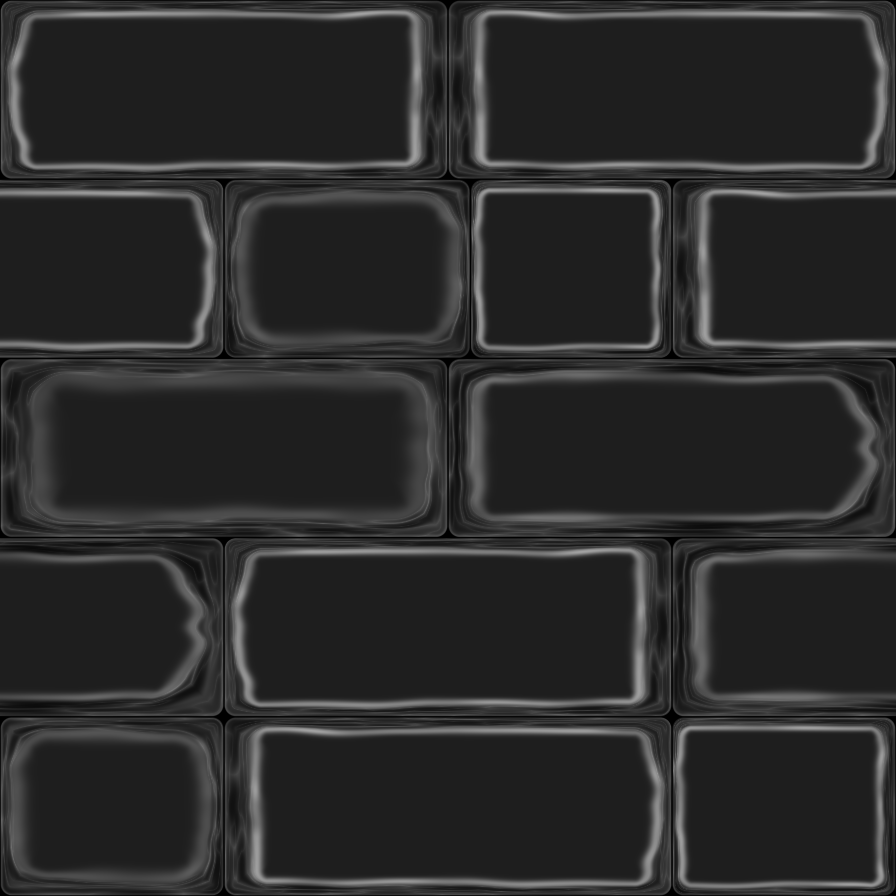
Give the GLSL for this texture map, as a WebGL 2 fragment shader.

```glsl
#version 300 es
precision highp float;
// Edge-wear map of a running-bond brick wall: five courses of flat dark bricks.
// Each brick has an inner rounded box whose outline glows, and a rim of streaks
// made by ridged noise that follows the distance between inner and outer boxes.
uniform vec2 u_resolution;
out vec4 fragColor;

const float COURSES = 5.0;
const float BRICK_LENGTH = 0.5;
const float COURSE_SHIFT = 0.25;
const float FACE = 0.118;          // flat brick face
const float RIM_DARK = 0.055;      // darkest streak
const float RIM_LIGHT = 0.29;      // lightest streak
const float JOINT_HALF = 0.0005;
const float CORNER_RADIUS = 0.013;
const float WOBBLE = 0.007;

// Brick kinds: 0 crisp, 1 soft half, 2 thin half, 3 soft long, 4 notched.
// Inset of the glowing outline: left, right, top and bottom; then its softness.
const vec4 INSET[5] = vec4[5](
  vec4(0.035, 0.030, 0.015, 0.0044), vec4(0.020, 0.017, 0.021, 0.0075),
  vec4(0.010, 0.017, 0.012, 0.0034), vec4(0.042, 0.028, 0.024, 0.0110),
  vec4(0.032, 0.068, 0.021, 0.0060));
// End bulge, outline brightness, inner corner radius, notch depth.
const vec4 SHAPE[5] = vec4[5](
  vec4(0.015, 0.46, 0.014, 0.10), vec4(0.000, 0.21, 0.040, 0.0),
  vec4(0.000, 0.47, 0.012, 0.0), vec4(0.000, 0.17, 0.034, 0.0),
  vec4(0.044, 0.29, 0.022, 0.26));
// Kind + 1 for both parts of each brick, top course first; negative is mirrored.
const int KIND[20] = int[20](-1, -1, 1, 1,  2, 3, 1, 1,  4, 4, 5, 5,
                             -1, -1, 5, 5,  1, 1, 3, -2);
// Where each brick is cut, as a share of its length; 1 means uncut.
const float CUT[10] = float[10](1.0, 1.0, 0.55, 1.0, 1.0, 1.0, 1.0, 1.0, 1.0, 0.5);

float hash(vec3 p) {
  p = fract(p * vec3(0.1031, 0.1030, 0.0973));
  p += dot(p, p.yzx + 33.33);
  return fract((p.x + p.y) * p.z);
}

float noise(vec3 p) {
  vec3 i = floor(p), f = fract(p);
  f = f * f * (3.0 - 2.0 * f);
  vec2 e = vec2(0.0, 1.0);
  vec4 nearZ = vec4(hash(i), hash(i + e.yxx), hash(i + e.xyx), hash(i + e.yyx));
  vec4 farZ = vec4(hash(i + e.xxy), hash(i + e.yxy), hash(i + e.xyy), hash(i + e.yyy));
  vec4 n = mix(nearZ, farZ, f.z);
  return mix(mix(n.x, n.y, f.x), mix(n.z, n.w, f.x), f.y);
}

float ridge(vec3 p) {
  return 1.0 - abs(2.0 * noise(p) - 1.0);
}

float roundBox(vec2 p, vec2 halfSize, float radius) {
  vec2 q = abs(p) - halfSize + radius;
  return length(max(q, 0.0)) + min(max(q.x, q.y), 0.0) - radius;
}

float gauss(float x, float width) {
  return exp(-x * x / (width * width));
}

void main() {
  vec2 uv = gl_FragCoord.xy / u_resolution;
  float pixel = 1.0 / min(u_resolution.x, u_resolution.y);

  // Find the course, the brick and the part of a cut brick.
  float course = clamp(floor((1.0 - uv.y) * COURSES), 0.0, COURSES - 1.0);
  bool shifted = course == 1.0 || course >= 3.0;
  float along = fract(uv.x - (shifted ? COURSE_SHIFT : 0.0)) / BRICK_LENGTH;
  int brick = int(course) * 2 + int(min(along, 1.0));
  float cut = CUT[brick], f = fract(along);
  bool second = f > cut;
  float start = second ? cut : 0.0;
  float size = (second ? 1.0 - cut : cut) * BRICK_LENGTH;
  int code = KIND[brick * 2 + (second ? 1 : 0)];
  int kind = abs(code) - 1;
  vec4 inset = INSET[kind], shape = SHAPE[kind];

  // Local position: x from the left end, y from the centre line.
  float height = 1.0 / COURSES;
  vec2 p = vec2((f - start) * BRICK_LENGTH, (fract(uv.y * COURSES) - 0.5) * height);
  if (code < 0) p.x = size - p.x;
  float seed = float(kind) * 17.0;

  // Outer box, and inner box with a bulging right end and wavy sides.
  float outer = roundBox(p - vec2(size * 0.5, 0.0), vec2(size, height) * 0.5, CORNER_RADIUS);
  float bulge = shape.x * (gauss(p.y, 0.058) - shape.w * gauss(p.y, 0.013));
  float rightEnd = size - inset.y + bulge;
  vec2 center = vec2((inset.x + rightEnd) * 0.5, 0.0);
  vec2 halfInner = vec2((rightEnd - inset.x) * 0.5, height * 0.5 - inset.z);
  float inner = roundBox(p - center, halfInner, shape.z);
  inner += (noise(vec3(p * vec2(15.0, 48.0), seed)) - 0.5) * WOBBLE;

  // Streaked rim between the inner outline and the brick edge.
  float depth = max(inner, 0.0) / (max(inner, 0.0) + max(-outer, 0.0) + 0.0001);
  float streak = ridge(vec3(p * vec2(11.0, 16.0), depth * 4.5 + seed));
  float fine = ridge(vec3(p * vec2(22.0, 30.0), depth * 9.0 + seed + 5.0));
  float rim = mix(RIM_DARK, RIM_LIGHT, pow(streak, 2.5) * 0.7 + pow(fine, 4.0) * 0.3);
  float value = mix(FACE, rim, smoothstep(0.0, 0.3 * inset.w + 0.004, inner));

  // Glowing outline: thinner on the long sides, fading softly into the face.
  vec2 sides = abs(p - center) - halfInner;
  float onEnd = smoothstep(-0.01, 0.01, sides.x - sides.y);
  float width = inset.w * mix(0.8, 1.3, onEnd) * (inner < 0.0 ? 1.2 : 1.0);
  float glow = shape.y * mix(0.65, 1.15, noise(vec3(p * vec2(20.0, 55.0), seed + 9.0)));
  value += glow * gauss(inner, width);

  // Dark tapered scratches on the long sides of notched bricks.
  if (kind == 4)
    value *= 1.0 - 0.8 * gauss(p.x - 0.29, 0.07) * gauss(inner - 0.006 - 0.04 * (p.x - 0.29), 0.005);

  // Pale brick edge and black joints.
  value += 0.09 * gauss(outer + 0.002, 0.0015);
  value *= 1.0 - smoothstep(-JOINT_HALF - pixel, -JOINT_HALF + 0.5 * pixel, outer);
  fragColor = vec4(vec3(value), 1.0);
}
```
